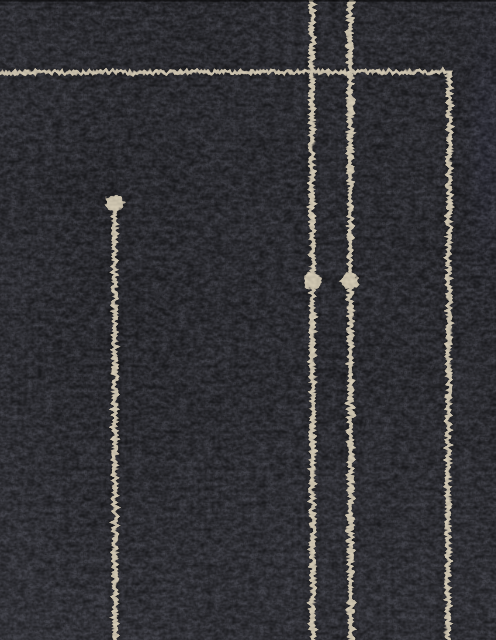
Write a WebGL 1 fragment shader that draws this texture.

```glsl
precision highp float;

uniform vec2 u_resolution;

vec2 hashGradient(vec2 cell) {
  float angle = 6.2832 * fract(sin(dot(cell, vec2(127.1, 311.7))) * 43758.55);
  return vec2(cos(angle), sin(angle));
}

float gradientNoise(vec2 p) {
  vec2 cell = floor(p);
  vec2 f = fract(p);
  vec2 blend = f * f * f * (f * (f * 6.0 - 15.0) + 10.0);
  float a = dot(hashGradient(cell), f);
  float b = dot(hashGradient(cell + vec2(1.0, 0.0)), f - vec2(1.0, 0.0));
  float c = dot(hashGradient(cell + vec2(0.0, 1.0)), f - vec2(0.0, 1.0));
  float d = dot(hashGradient(cell + 1.0), f - 1.0);
  return mix(mix(a, b, blend.x), mix(c, d, blend.x), blend.y);
}

float fractalNoise(vec2 p) {
  float sum = 0.0;
  float weight = 1.0;
  for (int i = 0; i < 3; i++) {
    sum += weight * gradientNoise(p);
    p = p * 2.03 + 17.3;
    weight *= 0.6;
  }
  return sum;
}

// Signed distance to a straight strand with square ends
float strand(vec2 p, vec2 start, vec2 end, float halfWidth) {
  vec2 along = end - start;
  float len = length(along);
  vec2 dir = along / len;
  vec2 q = p - 0.5 * (start + end);
  vec2 local = vec2(dot(q, dir), dot(q, vec2(-dir.y, dir.x)));
  vec2 d = abs(local) - vec2(0.5 * len, halfWidth);
  return length(max(d, 0.0)) + min(max(d.x, d.y), 0.0);
}

// Ragged offset: fine teeth plus a slow wander
float fray(vec2 p, vec2 toothScale, float amount) {
  return amount * (gradientNoise(p * toothScale)
    + 0.45 * gradientNoise(p * toothScale * 0.37 + 41.0));
}

// Small looped stitches on a loose grid
float stitchLoops(vec2 p, float count) {
  vec2 warp = vec2(gradientNoise(p * 60.0), gradientNoise(p * 60.0 + 9.0));
  vec2 q = p * count + 0.7 * warp;
  vec2 local = fract(q) - 0.5;
  float ring = abs(length(local) - 0.32);
  return 1.0 - smoothstep(0.06, 0.24, ring);
}

vec3 pileColor(vec2 p) {
  float broad = fractalNoise(p * vec2(3.0, 5.0) + 3.0);
  float rows = fractalNoise(p * vec2(16.0, 75.0));
  float clumps = gradientNoise(p * vec2(72.0, 125.0) + 5.0);
  float fibers = gradientNoise(p * vec2(185.0, 235.0) + 31.0);
  float curls = stitchLoops(p, 116.0);
  float tone = 0.168 + 0.012 * broad + 0.028 * rows + 0.075 * clumps + 0.075 * fibers;
  tone += 0.028 * (curls - 0.35) * smoothstep(-0.3, 0.25, clumps);
  tone += 0.018 * smoothstep(0.42, 0.05, p.y) + 0.01 * smoothstep(0.15, 0.0, p.x);
  tone = clamp(tone, 0.105, 0.265);
  return tone * vec3(0.98, 0.99, 1.11);
}

vec3 yarnColor(vec2 p, float depth) {
  float grain = gradientNoise(p * vec2(150.0, 190.0) + 70.0);
  vec3 cream = vec3(0.79, 0.755, 0.675) * (1.0 + 0.1 * grain);
  return mix(vec3(0.62, 0.59, 0.54), cream, smoothstep(0.0, 0.0022, depth));
}

void main() {
  vec2 p = gl_FragCoord.xy / u_resolution.y;
  float right = u_resolution.x / u_resolution.y;
  float pixel = 1.0 / u_resolution.y;

  // Tooth directions follow the strands they roughen
  vec2 sideways = p + vec2(fray(p, vec2(75.0, 215.0), 0.0075), 0.0);
  vec2 upright = p + vec2(0.0, fray(p, vec2(190.0, 75.0), 0.0065));
  vec2 knotted = p + vec2(fray(p, vec2(130.0, 190.0), 0.006), fray(p + 8.0, vec2(150.0), 0.005));

  // Upright strands and the corner frame
  float yarn = strand(sideways, vec2(0.180, -0.02), vec2(0.179, 0.682), 0.0044);
  yarn = min(yarn, strand(sideways, vec2(0.489, -0.02), vec2(0.487, 1.02), 0.0046));
  yarn = min(yarn, strand(sideways, vec2(0.548, -0.02), vec2(0.547, 1.02), 0.0044));
  yarn = min(yarn, strand(sideways, vec2(0.699, -0.02), vec2(0.703, 0.890), 0.0044));
  yarn = min(yarn, strand(upright, vec2(-0.02, 0.887), vec2(0.706, 0.888), 0.0036));

  // Round knots
  yarn = min(yarn, length(knotted - vec2(0.179, 0.682)) - 0.0142);
  yarn = min(yarn, length(knotted - vec2(0.488, 0.561)) - 0.0138);
  yarn = min(yarn, length(knotted - vec2(0.547, 0.561)) - 0.0138);

  // Dark pile with a faint violet sheen near the right edge
  vec3 color = pileColor(p);
  vec2 sheen = (p - vec2(right - 0.015, 0.77)) / vec2(0.025, 0.16);
  color += vec3(0.012, 0.012, 0.03) * exp(-dot(sheen, sheen));
  color *= 1.0 - 0.14 * exp(-max(yarn, 0.0) * 260.0);

  float cover = 1.0 - smoothstep(-0.6 * pixel, 0.6 * pixel, yarn);
  color = mix(color, yarnColor(p, -yarn), cover);

  // Thin dark trim along the top
  color *= mix(1.0, 0.45, smoothstep(0.9965, 0.9985, p.y));
  gl_FragColor = vec4(color, 1.0);
}
```
